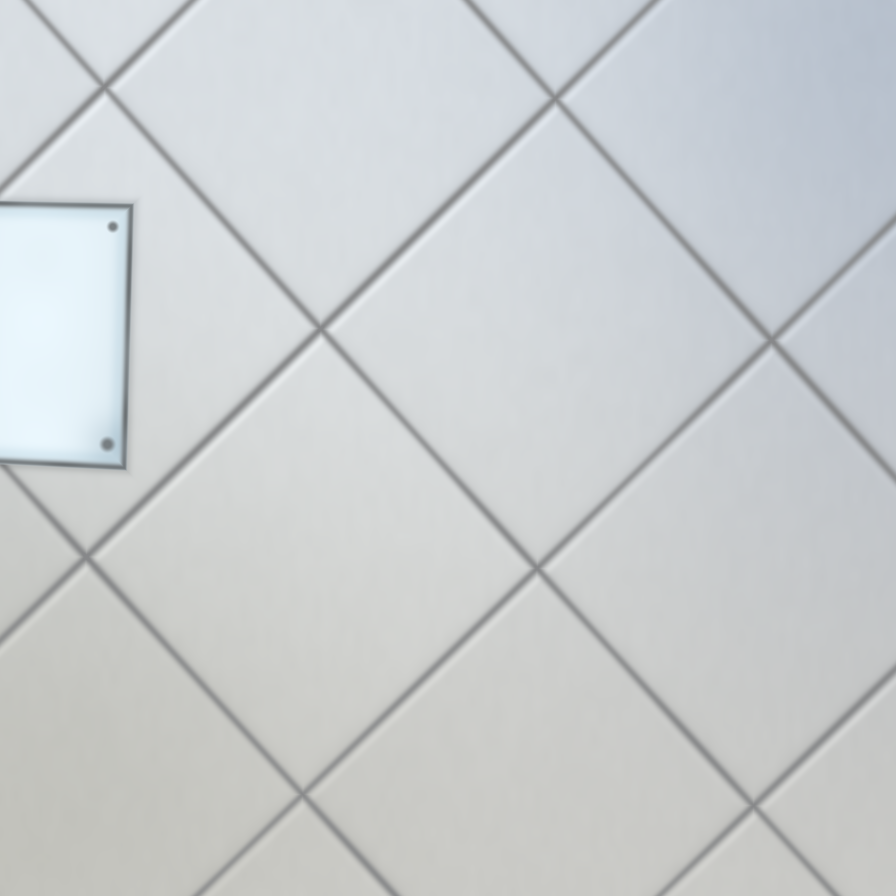
Reproduce this texture procedurally as a three.js fragment shader.

```glsl
// Pale floor tiles laid diagonally with soft grey grout and a screwed steel plate.
// A skewed lattice gives signed distances to the joints; noise adds wear and
// mottling, and broad gradients give the cool-to-warm light over the floor.
varying vec2 vUv;

#define LATTICE_ORIGIN vec2(0.358, 0.633)
#define STEP_DOWN vec2(0.2415, -0.268)
#define STEP_UP vec2(0.2617, 0.2552)
#define LENS_BEND 0.017
#define GROUT_WIDTH 0.0046
#define GROUT_COLOR vec3(0.53, 0.535, 0.54)
#define WARM_TILE vec3(0.795, 0.795, 0.78)
#define COOL_TILE vec3(0.850, 0.872, 0.890)
#define PLATE_COLOR vec3(0.89, 0.94, 0.965)
#define PLATE_EDGE vec3(0.41, 0.43, 0.44)
#define MOTTLE 0.016

float hash(vec2 p) {
  p = fract(p * vec2(0.1031, 0.1137));
  p += dot(p, p.yx + 33.33);
  return fract((p.x + p.y) * p.x * 17.0);
}

float noise(vec2 p) {
  vec2 i = floor(p), f = fract(p);
  f = f * f * (3.0 - 2.0 * f);
  return mix(mix(hash(i), hash(i + vec2(1.0, 0.0)), f.x),
             mix(hash(i + vec2(0.0, 1.0)), hash(i + vec2(1.0, 1.0)), f.x), f.y);
}

float cross2(vec2 a, vec2 b) { return a.x * b.y - a.y * b.x; }

float bell(float d, float width) { return exp(-d * d / (width * width)); }

// Floor light: cool at the top, warm below, dimmer at the right and lower left
vec3 floorLight(vec2 uv) {
  vec3 light = mix(WARM_TILE, COOL_TILE, smoothstep(0.0, 1.0, uv.y));
  light += 0.025 * bell(length(uv - vec2(0.45, 0.5)), 0.4);
  light -= vec3(0.135, 0.12, 0.09) * bell(length(uv - vec2(1.05, 1.0)), 0.38);
  light -= vec3(0.045, 0.04, 0.025) * bell(length(uv - vec2(1.05, 0.45)), 0.35);
  light -= vec3(0.045, 0.045, 0.055) * bell(length(uv - vec2(0.0, 0.15)), 0.38);
  return light;
}

// Tiles, joints and the lit bevels beside them
vec3 tiledFloor(vec2 uv) {
  vec2 p = uv - LATTICE_ORIGIN;
  p.y -= LENS_BEND * (uv.y - 0.57) * (uv.y - 0.57);
  float area = cross2(STEP_DOWN, STEP_UP);
  vec2 cell = vec2(cross2(p, STEP_UP), cross2(STEP_DOWN, p)) / area;
  vec2 joint = (fract(cell + 0.5) - 0.5) * area
             / vec2(length(STEP_UP), length(STEP_DOWN));

  vec3 color = floorLight(uv) + 0.012 * (hash(floor(cell) + 17.0) - 0.5);
  float grain = 0.5 * noise(uv * vec2(110.0, 45.0)) + 0.3 * noise(uv * 70.0)
              + 0.2 * noise(uv * 24.0) - 0.5;
  color += MOTTLE * grain;

  // Wear runs along each joint, so each one fades in and out
  vec2 wear = vec2(noise(vec2(cell.y * 2.3, floor(cell.x + 0.5) + 9.0)),
                   noise(vec2(cell.x * 2.3, floor(cell.y + 0.5) + 31.0)));
  float bevel = max(bell(joint.x - 0.0095, 0.0042) * (0.45 + 0.7 * wear.x),
                    bell(joint.y + 0.0095, 0.0042) * 0.35 * wear.y);
  color += 0.06 * bevel;

  vec2 width = GROUT_WIDTH * (0.88 + 0.24 * wear);
  vec2 line = vec2(bell(joint.x, width.x), bell(joint.y, width.y));
  line *= 0.76 + 0.24 * wear;
  float halo = max(bell(joint.x + 0.003, 0.011), bell(joint.y - 0.003, 0.011));
  color -= 0.022 * halo;
  float grout = max(line.x, line.y) + 0.2 * line.x * line.y;
  return mix(color, GROUT_COLOR, min(grout, 1.0));
}

// Signed distance to the slightly crooked plate, open at the left border
float plateDistance(vec2 uv) {
  float top = uv.y - 0.775 + 0.02 * uv.x;
  float bottom = 0.483 - 0.05 * uv.x - uv.y;
  float right = uv.x - 0.1405 - 0.027 * (uv.y - 0.477);
  return max(max(top, bottom), right);
}

float screw(vec2 uv, vec2 center, float radius) {
  return 1.0 - smoothstep(radius * 0.4, radius * 1.5, length(uv - center));
}

vec3 steelPlate(vec2 uv, float d) {
  vec3 color = PLATE_COLOR + 0.025 * (noise(uv * vec2(22.0, 14.0)) - 0.5);
  color += 0.02 * bell(uv.x - 0.04, 0.06);
  color -= vec3(0.10, 0.085, 0.075) * bell(length(uv - vec2(0.125, 0.505)), 0.03);
  color -= vec3(0.07, 0.05, 0.04) * bell(d + 0.011, 0.008);
  float screws = max(screw(uv, vec2(0.126, 0.747), 0.0055),
                     screw(uv, vec2(0.120, 0.504), 0.0072));
  color = mix(color, PLATE_EDGE, 0.85 * screws);
  float rim = bell(d + 0.002, 0.0042) * (0.8 + 0.2 * noise(uv * 28.0));
  return mix(color, PLATE_EDGE, rim);
}

void main() {
  vec3 color = tiledFloor(vUv);
  float d = plateDistance(vUv);
  color -= 0.10 * bell(max(d, 0.0), 0.006);
  color = mix(color, steelPlate(vUv, d), 1.0 - smoothstep(-0.0005, 0.0025, d));
  gl_FragColor = vec4(clamp(color, 0.0, 1.0), 1.0);
}
```
